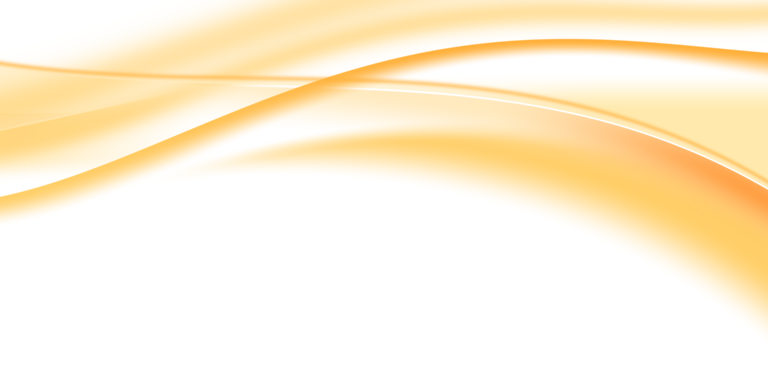
Reproduce this background procedurally as a Shadertoy shader.

```glsl
// Translucent golden ribbons sweeping over a white ground.
// Each ribbon lies between smooth curves through five depths, spaced evenly
// across the canvas; bands with hard or soft sides are layered by blending.

const vec3 WHITE  = vec3(1.0);
const vec3 CREAM  = vec3(1.0, 0.93, 0.76);
const vec3 PEACH  = vec3(1.0, 0.87, 0.64);
const vec3 GOLD   = vec3(1.0, 0.81, 0.41);
const vec3 AMBER  = vec3(1.0, 0.69, 0.23);
const vec3 ORANGE = vec3(1.0, 0.58, 0.19);

// Quartic through depths a..e at x = 0, 0.5, 1, 1.5, 2
float curve(float x, float a, float b, float c, float d, float e) {
    float t = 2.0 * x;
    float t1 = t - 1.0, t2 = t - 2.0, t3 = t - 3.0, t4 = t - 4.0;
    return a * t1 * t2 * t3 * t4 / 24.0
         - b * t * t2 * t3 * t4 / 6.0
         + c * t * t1 * t3 * t4 / 4.0
         - d * t * t1 * t2 * t4 / 6.0
         + e * t * t1 * t2 * t3 / 24.0;
}

// Coverage between two depths, each side fading inward over its softness
float band(float depth, float top, float bottom, float softTop, float softBottom) {
    return smoothstep(top, top + softTop, depth)
         * (1.0 - smoothstep(bottom - softBottom, bottom, depth));
}

// Bell-shaped glow around a curve
float glow(float distanceToCurve, float width) {
    float q = distanceToCurve / width;
    return exp(-q * q);
}

void mainImage(out vec4 fragColor, in vec2 fragCoord) {
    vec2 uv = fragCoord / iResolution.xy;
    float x = 2.0 * uv.x;
    float depth = 1.0 - uv.y;
    float crisp = max(0.005, 1.5 / iResolution.y);
    float leftFade = 1.0 - smoothstep(0.05, 0.6, x);
    float rightFade = smoothstep(0.95, 1.55, x);

    // Shared outlines
    float seam = curve(x, 0.161, 0.198, 0.208, 0.271, 0.471);
    float veilTop = curve(x, 0.177, 0.219, 0.234, 0.297, 0.492);
    float ribbonTop = curve(x, 0.510, 0.333, 0.157, 0.099, 0.135);
    float ribbonBottom = curve(x, 0.583, 0.411, 0.214, 0.140, 0.203);
    float sweepTop = curve(x, 0.651, 0.437, 0.333, 0.339, 0.500);
    float sweepBottom = curve(x, 0.625, 0.474, 0.479, 0.609, 0.906);

    vec3 color = WHITE;

    // Pale layers entering from the left
    float leftBottom = 0.475 - 0.04 * x;
    color = mix(color, CREAM, 0.75 * leftFade * band(depth, seam, leftBottom, crisp, 0.06));
    float foldTop = 0.339 - 0.22 * x;
    color = mix(color, GOLD, 0.65 * leftFade * band(depth, foldTop, foldTop + 0.1, crisp, 0.1));
    color = mix(color, PEACH, 0.4 * leftFade * band(depth, 0.292, foldTop, crisp, crisp));

    // Two blurred streamers rising to the upper edge
    float upper = curve(x, 0.285, 0.130, -0.021, -0.104, -0.130);
    color = mix(color, GOLD, 0.6 * glow(depth - upper, 0.065));
    float lower = curve(x, 0.385, 0.234, 0.078, 0.031, 0.036);
    color = mix(color, GOLD, 0.62 * glow(depth - lower, mix(0.043, 0.036, uv.x)));

    // Warm haze above the seam on the right
    color = mix(color, vec3(1.0, 0.91, 0.66), 0.95 * rightFade
        * band(depth, 0.185, veilTop, 0.11, crisp));

    // Broad lower sweep with a feathered belly
    float sweepSide = smoothstep(0.26, 0.75, x);
    float sweep = band(depth, sweepTop - 0.015, sweepBottom,
        0.025 + 0.035 * x, 0.045 + 0.085 * x);
    color = mix(color, GOLD, sweep * sweepSide);

    // Translucent veil hanging below the seam
    float veilBottom = curve(x, 0.400, 0.335, 0.370, 0.455, 0.650);
    float veil = band(depth, veilTop, veilBottom, crisp, 0.13);
    color = mix(color, mix(CREAM, PEACH, 0.6 * uv.x + 0.15),
        0.85 * veil * smoothstep(0.3, 0.8, x));
    float emberReach = smoothstep(1.25, 2.0, x);
    color = mix(color, ORANGE, 0.85 * emberReach
        * glow(depth - veilTop - 0.03, 0.065) * smoothstep(veilTop, veilTop + crisp, depth));

    // Bright strip and fine line along the seam
    color = mix(color, CREAM, 0.65 * band(depth, seam, veilTop, crisp, crisp));
    float line = glow(depth - seam - 0.003, 0.007);
    color = mix(color, AMBER, 0.55 * line);

    // Main ribbon: hard upper edge, glow fading downward
    vec3 ribbonColor = mix(GOLD, AMBER, smoothstep(0.1, 1.2, x));
    float ribbon = band(depth, ribbonTop, ribbonBottom + 0.01, crisp,
        ribbonBottom - ribbonTop + 0.005);
    color = mix(color, ribbonColor, ribbon);
    color = mix(color, AMBER, 0.4 * line * ribbon);

    fragColor = vec4(color, 1.0);
}
```
